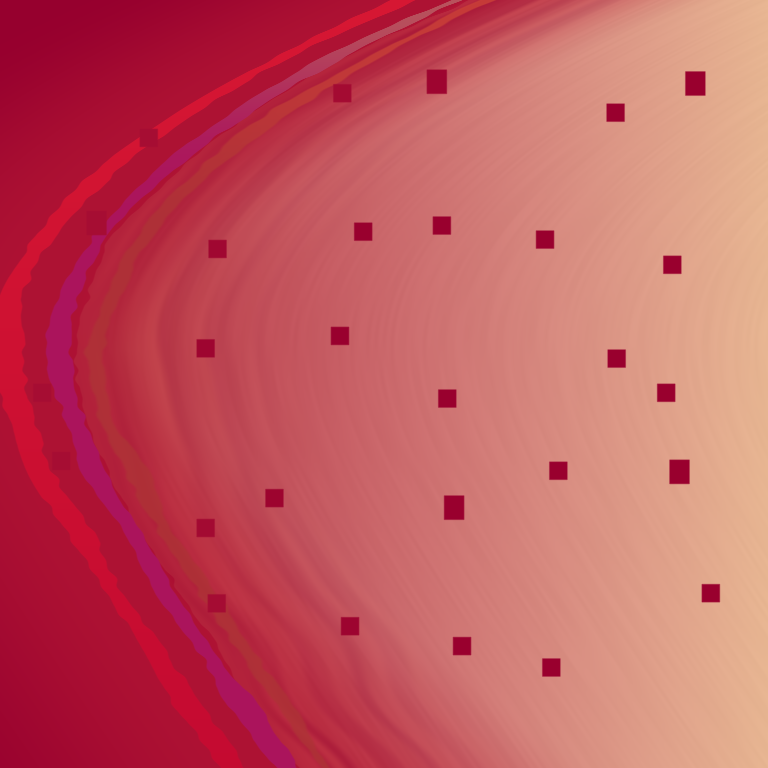
Write a WebGL 2 fragment shader that draws this background.

```glsl
#version 300 es
precision highp float;
// Curved crimson and purple bands around a warm pink glow, dotted with small dark squares.
uniform vec2 u_resolution;
out vec4 fragColor;

float hash(vec2 p) {
    p = fract(p * vec2(0.1031, 0.1137));
    p += dot(p, p.yx + 33.33);
    return fract((p.x + p.y) * p.x * 17.0);
}

float noise(vec2 p) {
    vec2 i = floor(p), f = fract(p);
    f = f * f * (3.0 - 2.0 * f);
    return mix(mix(hash(i), hash(i + vec2(1, 0)), f.x),
               mix(hash(i + vec2(0, 1)), hash(i + vec2(1, 1)), f.x), f.y);
}

// Horizontal position of the bow: parabola above its tip, hyperbola below.
float bowCurve(float y) {
    float d = y - 0.544;
    return d > 0.0 ? 2.46 * d * d : sqrt(0.0135 + 0.52 * d * d) - 0.116;
}

// Ragged sideways shift of a band edge.
float ragged(float y, float seed) {
    return 0.016 * (noise(vec2(y * 13.0, seed)) - 0.5)
         + 0.007 * (noise(vec2(y * 85.0, seed + 9.0)) - 0.5);
}

float band(float u, float y, float left, float right, float seed, float blur) {
    float a = left + ragged(y, seed), b = right + ragged(y, seed + 3.0);
    return smoothstep(a - blur, a + blur, u) * (1.0 - smoothstep(b - blur, b + blur, u));
}

float squareDistance(vec2 p, vec2 halfSize) {
    vec2 q = abs(p) - halfSize + 0.001;
    return length(max(q, 0.0)) + min(max(q.x, q.y), 0.0) - 0.001;
}

void main() {
    vec2 p = gl_FragCoord.xy / u_resolution;
    float pixel = 1.0 / min(u_resolution.x, u_resolution.y);
    float d = abs(p.y - 0.544);
    float u = p.x - bowCurve(p.y);
    float top = smoothstep(0.7, 1.0, p.y);

    // Deep crimson ground, a little lighter towards the bow
    vec3 color = mix(vec3(0.59, 0.0, 0.18), vec3(0.68, 0.07, 0.20), smoothstep(-0.4, 0.03, u));

    // Pink to peach interior, opening out away from the tip
    vec3 glow = vec3(0.68 + 0.225 * p.x, 0.10 + 0.61 * p.x, 0.16 + 0.62 * p.x - 0.21 * p.x * p.x);
    vec3 inner = mix(vec3(0.70, 0.13, 0.23), glow, smoothstep(0.08, 0.19 + 0.55 * d, u));
    float edge = 0.095 + ragged(p.y, 21.0);
    color = mix(color, inner, smoothstep(edge - pixel, edge + pixel, u));

    // Fine streaks that follow the bow and fade to the right
    float streak = noise(vec2(u * 65.0 + 2.0 * noise(vec2(p.y * 12.0, 5.0)), p.y * 4.0)) - 0.5;
    float grain = noise(vec2(u * 190.0, p.y * 14.0)) - 0.5;
    float streakFade = smoothstep(0.08, 0.12, u) * (1.0 - smoothstep(0.12, 0.45, u));
    color += vec3(0.08, 0.09, 0.04) * streak * streakFade;
    color += 0.016 * grain * smoothstep(0.08, 0.2, u);

    // Bright red, purple and brown bands
    vec3 red = mix(vec3(0.77, 0.04, 0.19), vec3(0.84, 0.09, 0.20), p.y);
    color = mix(color, red, band(u, p.y, -0.007, 0.024, 1.0, pixel));
    vec3 purple = mix(vec3(0.67, 0.08, 0.36), vec3(0.72, 0.32, 0.36), top * top);
    color = mix(color, purple, band(u, p.y, 0.066, 0.092, 31.0, pixel));
    vec3 brown = mix(vec3(0.68, 0.20, 0.21), vec3(0.80, 0.26, 0.22), top);
    color = mix(color, brown, 0.8 * band(u, p.y, 0.119, 0.138, 51.0, 0.003));

    // Scattered squares: one jittered square per cell of a 6 by 5 grid
    vec2 grid = (p - vec2(0.0, 0.1)) * 6.0;
    for (int j = -1; j <= 1; j++) {
        for (int i = -1; i <= 1; i++) {
            vec2 cell = floor(grid) + vec2(i, j);
            if (cell.x < 0.0 || cell.x > 5.0 || cell.y < 0.0 || cell.y > 4.0) continue;
            vec2 jitter = vec2(hash(cell + 11.3), hash(cell + 47.9));
            vec2 center = (cell + 0.14 + 0.72 * jitter) / 6.0 + vec2(0.0, 0.1);
            float depth = center.x - bowCurve(center.y);
            if (depth < 0.0) continue;
            float large = step(0.82, hash(cell + 71.7));
            vec2 halfSize = vec2(0.0118) + large * vec2(0.0013, 0.004);
            float mask = 1.0 - smoothstep(-pixel, pixel, squareDistance(p - center, halfSize));
            vec3 dark = mix(vec3(0.65, 0.05, 0.20), vec3(0.60, 0.0, 0.18), smoothstep(0.1, 0.4, depth));
            color = mix(color, dark, mask);
        }
    }
    fragColor = vec4(clamp(color, 0.0, 1.0), 1.0);
}
```
